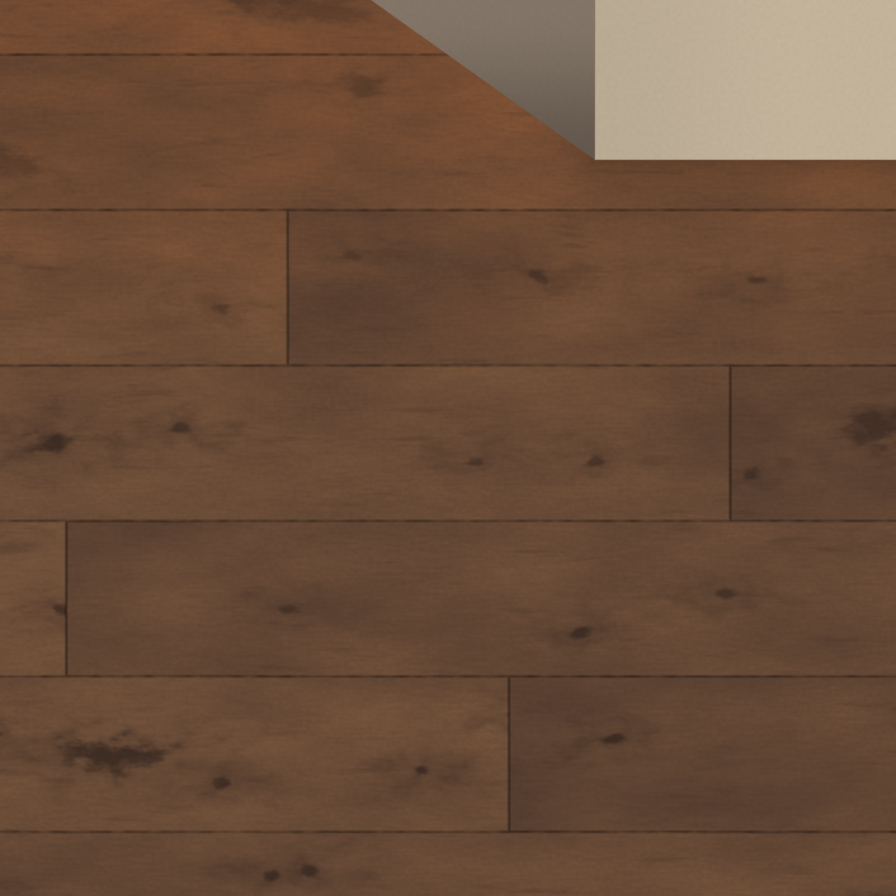
Give the GLSL for this texture, as a Shadertoy shader.

```glsl
// Brown plank floor with staggered butt joints, smoky knots and fine grain,
// partly covered at the top right by a pale box with a shaded side face.
// Planks come from a sheared grid; wear comes from gradient noise and hashed knots.

const float ROW_HEIGHT   = 0.1735;
const float ROW_OFFSET   = 0.0716;   // height of the lowest seam
const float PLANK_LENGTH = 1.235;
const float JOINT_START  = 1.062;    // joint position in row 0
const float JOINT_STEP   = 0.494;    // shift of the joint per row
const float SEAM_WIDTH   = 0.0018;
const float KNOT_SPACING = 0.17;
const float KNOT_CHANCE  = 0.72;
const float GRAIN_AMOUNT = 0.045;
const vec2  BOX_CORNER   = vec2(0.664, 0.8216);
const vec2  BOX_SLANT    = vec2(0.7136, 1.0);  // normal of the side's lower edge

const vec3 WOOD_MID   = vec3(0.445, 0.320, 0.228);
const vec3 WOOD_WARM  = vec3(0.490, 0.314, 0.200);
const vec3 WOOD_DARK  = vec3(0.325, 0.232, 0.180);
const vec3 KNOT_COLOR = vec3(0.185, 0.135, 0.115);
const vec3 BOX_FRONT  = vec3(0.740, 0.680, 0.590);
const vec3 SIDE_LIGHT = vec3(0.510, 0.460, 0.405);
const vec3 SIDE_DARK  = vec3(0.390, 0.345, 0.305);

// Integer hash of a cell, two values in 0..1
vec2 hash2(vec2 cell) {
    uvec2 q = uvec2(ivec2(floor(cell)));
    uint n = q.x * 1597334677u ^ q.y * 3812015801u;
    n = (n ^ (n >> 15)) * 2246822519u;
    n = (n ^ (n >> 13)) * 3266489917u;
    n ^= n >> 16;
    return vec2(n & 65535u, n >> 16) / 65535.0;
}

float cornerSlope(vec2 cell, vec2 offset) {
    float angle = 6.2832 * hash2(cell).x;
    return dot(vec2(cos(angle), sin(angle)), offset);
}

float gradientNoise(vec2 p) {
    vec2 i = floor(p), f = p - i;
    vec2 u = f * f * f * (f * (f * 6.0 - 15.0) + 10.0);
    vec2 e = vec2(1.0, 0.0);
    return mix(mix(cornerSlope(i, f), cornerSlope(i + e, f - e), u.x),
               mix(cornerSlope(i + e.yx, f - e.yx), cornerSlope(i + 1.0, f - 1.0), u.x), u.y);
}

float fbm(vec2 p) {
    float sum = 0.0, amplitude = 0.6;
    for (int i = 0; i < 4; i++) {
        sum += amplitude * gradientNoise(p);
        p = p * 2.03 + 17.7;
        amplitude *= 0.5;
    }
    return sum;
}

// Knots along one plank: x is the dark core, y the smoky halo
vec2 knots(vec2 p, vec2 seed) {
    vec2 warp = vec2(fbm(p * vec2(18.0, 40.0) + seed), fbm(p * vec2(22.0, 35.0) + seed + 50.0));
    float cell = floor(p.x / KNOT_SPACING);
    vec2 marks = vec2(0.0);
    for (float k = -1.0; k <= 1.0; k++) {
        vec2 id = vec2(cell + k, 0.0) + seed;
        vec2 place = hash2(id), kind = hash2(id + 211.0);
        if (kind.x > KNOT_CHANCE) continue;
        vec2 center = vec2((cell + k + place.x) * KNOT_SPACING, mix(0.2, 0.8, place.y) * ROW_HEIGHT);
        float big = smoothstep(0.72, 0.95, kind.y);
        vec2 radius = mix(vec2(0.013, 0.007), vec2(0.065, 0.021), big);
        vec2 d = p - center;
        float core = length(d / radius + warp * 1.6);
        float halo = length(d / (radius + vec2(0.055, 0.016)) + warp * 2.2);
        float strength = mix(0.55, 0.85, fract(kind.y * 7.0));
        marks = max(marks, strength * vec2(1.0 - smoothstep(0.35, 1.15, core), exp(-1.8 * halo * halo)));
    }
    return marks;
}

vec3 floorColor(vec2 uv, float px) {
    // Plank layout
    float level = (uv.y - ROW_OFFSET) / ROW_HEIGHT + 1.0;
    float row = floor(level);
    float across = (level - row) * ROW_HEIGHT;
    float run = uv.x - JOINT_START + JOINT_STEP * row;
    float plank = floor(run / PLANK_LENGTH);
    float along = run - plank * PLANK_LENGTH;
    vec2 seed = vec2(plank * 37.0 + 90.0, row * 53.0 + 20.0);
    vec2 p = vec2(along, across);

    // Tone: warm light above, darker at each plank's left end and at lower right
    float lit = smoothstep(0.45, 0.95, uv.y);
    float endShade = mix(0.35, 0.6, hash2(seed).x) * exp(-along / 0.32);
    float blotch = fbm(p * vec2(4.5, 13.0) + seed);
    float shade = 0.17 + endShade + 0.75 * blotch + 0.22 * uv.x * (1.0 - lit);
    vec3 color = mix(WOOD_MID, WOOD_WARM, lit);
    color = mix(color, WOOD_DARK, clamp(shade, 0.0, 1.0));

    // Mineral streaks and knots, weaker in the warm light
    float streak = smoothstep(0.16, 0.5, fbm(p * vec2(8.0, 60.0) + seed + 9.0));
    vec2 knot = knots(p, seed) * mix(1.0, 0.4, lit);
    color = mix(color, WOOD_DARK * 0.9, 0.35 * streak);
    color = mix(color, WOOD_DARK * 0.85, 0.6 * knot.y);
    color = mix(color, KNOT_COLOR, 0.8 * knot.x);

    // Fine grain and pores
    float grain = gradientNoise(uv * vec2(45.0, 260.0)) + gradientNoise(uv * vec2(190.0, 230.0));
    color *= 1.0 + GRAIN_AMOUNT * grain;

    // Worn row seams and crisper butt joints
    float seamDist = min(across, ROW_HEIGHT - across);
    float jointDist = min(along, PLANK_LENGTH - along);
    float worn = 0.26 + 0.25 * gradientNoise(uv * vec2(70.0, 9.0));
    float seam = worn * (1.0 - smoothstep(0.0, SEAM_WIDTH + px, seamDist));
    float joint = 0.36 * (1.0 - smoothstep(0.0, SEAM_WIDTH + px, jointDist));
    return color * (1.0 - max(seam, joint));
}

void mainImage(out vec4 fragColor, in vec2 fragCoord) {
    float px = 1.0 / iResolution.y;
    vec2 uv = fragCoord * px;
    vec2 q = uv - BOX_CORNER;
    vec3 color = floorColor(uv, px);

    // Soft contact shadow, then the side and front faces
    float slant = dot(q, normalize(BOX_SLANT));
    float outside = max(-q.y, -q.x);
    color *= 1.0 - 0.16 * exp(-max(outside, 0.0) / 0.02);
    float speckle = 1.0 + 0.02 * gradientNoise(uv * 210.0);
    vec3 side = mix(SIDE_DARK, SIDE_LIGHT, smoothstep(0.0, 0.17, q.y)) * speckle;
    vec3 front = BOX_FRONT * speckle * (0.98 + 0.05 * smoothstep(0.0, 0.25, q.x));
    color = mix(color, side, smoothstep(-px, px, slant) * smoothstep(-px, px, -q.x));
    color = mix(color, front, smoothstep(-px, px, min(q.x, q.y)));
    fragColor = vec4(color, 1.0);
}
```
